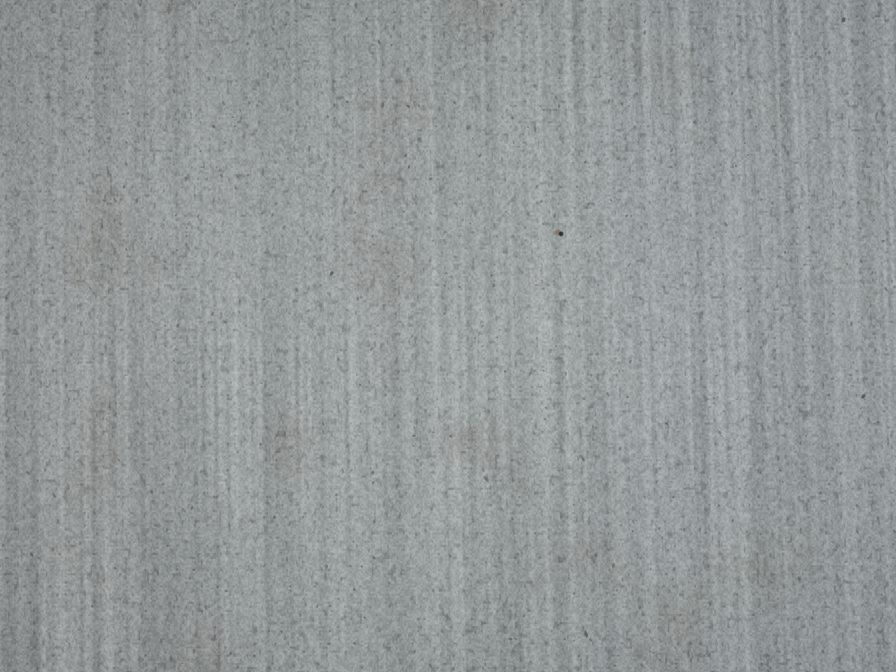
Reproduce this texture procedurally as a WebGL 2 fragment shader.

```glsl
#version 300 es
precision highp float;

uniform vec2 u_resolution;
out vec4 fragColor;

// Lengths are in canvas heights, frequencies in cycles per height.
const vec3 CONCRETE = vec3(0.618, 0.638, 0.640);
const vec3 STAIN_TINT = vec3(-0.028, -0.036, -0.046);
const vec3 RUST = vec3(0.50, 0.38, 0.27);
const vec3 PIT_COLOR = vec3(0.27, 0.27, 0.26);
const vec2 LIGHT_CENTER = vec2(0.55, 0.52);
const float FALLOFF = 0.17;
const float SLANT = 0.03;
const float WOBBLE = 0.002;
const float BROAD_STREAK = 0.007;
const float MID_STREAK = 0.027;
const float FINE_STREAK = 0.036;
const float COARSE_GRAIN = 0.024;
const float FINE_GRAIN = 0.050;
const float FLECK_DEPTH = 0.085;
const float MOTTLE = 0.010;
const vec2 CHIP_POS = vec2(0.833, 0.653);
const float CHIP_RADIUS = 0.0042;

// Integer hash of a cell, from 0 to 1.
float hash(vec2 cell, uint seed) {
    uvec2 q = uvec2(ivec2(cell)) * uvec2(1597u, 3819u);
    uint h = (q.x ^ (q.y + seed * 9781u)) * 40503u;
    h = (h ^ (h >> 15u)) * 739391u;
    h = (h ^ (h >> 13u)) * 668265u;
    h ^= h >> 16u;
    return float(h & 65535u) / 65535.0;
}

// Value noise from -1 to 1.
float noise(vec2 p, uint seed) {
    vec2 cell = floor(p);
    vec2 f = fract(p);
    f = f * f * (3.0 - 2.0 * f);
    float low = mix(hash(cell, seed), hash(cell + vec2(1, 0), seed), f.x);
    float high = mix(hash(cell + vec2(0, 1), seed), hash(cell + vec2(1, 1), seed), f.x);
    return 2.0 * mix(low, high, f.y) - 1.0;
}

float fbm(vec2 p, uint seed) {
    float sum = 0.0;
    float weight = 0.5;
    for (uint i = 0u; i < 4u; i++) {
        sum += weight * noise(p, seed + i);
        p = p * 2.03 + 5.7;
        weight *= 0.5;
    }
    return sum;
}

// Soft disc coverage, never sharper than a pixel.
float disc(vec2 offset, float radius) {
    float edge = max(0.5 * radius, 0.75 / u_resolution.y);
    return 1.0 - smoothstep(radius - edge, radius + edge, length(offset));
}

// Scattered specks of random size, stretch and strength, one per cell at most.
float pits(vec2 p, float cells, float density, float radius, uint seed) {
    vec2 cell = floor(p * cells);
    if (hash(cell, seed) > density) return 0.0;
    vec2 jitter = 0.25 + 0.5 * vec2(hash(cell, seed + 1u), hash(cell, seed + 2u));
    vec2 offset = p - (cell + jitter) / cells;
    offset.x += offset.y * (hash(cell, seed + 3u) - 0.5);
    offset.y /= mix(0.7, 1.8, hash(cell, seed + 4u));
    float size = radius * mix(0.5, 1.0, hash(cell, seed + 5u));
    return disc(offset, size) * mix(0.2, 1.0, hash(cell, seed + 6u));
}

void main() {
    vec2 uv = gl_FragCoord.xy / u_resolution;
    vec2 p = gl_FragCoord.xy / u_resolution.y;

    // Long brushed grooves, leaning more toward the right
    vec2 b = p;
    b.x += SLANT * p.x * (p.y - 0.5) + WOBBLE * noise(p * vec2(5.0, 2.5), 1u);
    float streaks = BROAD_STREAK * noise(b * vec2(22.0, 0.6), 10u)
                  + MID_STREAK * noise(b * vec2(76.0, 1.0), 11u)
                  + FINE_STREAK * noise(b * vec2(165.0, 2.2), 12u);
    streaks *= 1.0 + 0.4 * noise(p * 3.0, 13u);

    // Sandy grain with dark flecks, and cloudy mottling
    float grain = COARSE_GRAIN * noise(b * vec2(190.0, 150.0), 20u)
                + FINE_GRAIN * noise(b * vec2(390.0, 330.0), 21u);
    float fleck = noise(b * vec2(215.0, 165.0), 22u);
    grain -= FLECK_DEPTH * smoothstep(0.35, 0.95, fleck);
    float mottle = MOTTLE * fbm(p * 6.0, 30u);

    // Uneven light
    vec2 d = uv - LIGHT_CENTER;
    float light = -FALLOFF * dot(d, d);
    vec3 color = CONCRETE + streaks + grain + mottle + light;
    color += vec3(-0.006, 0.0, 0.006) * (uv.x - 0.5);

    // Brownish stains broken up by the surface
    float stain = smoothstep(0.2, 0.55, fbm(p * vec2(7.0, 6.0) + 3.0, 40u));
    stain *= 0.6 + 0.6 * noise(p * 80.0, 45u);
    color += STAIN_TINT * stain;

    // Small pits and a few deeper holes
    float small = pits(b, 55.0, 0.25, 0.0022, 50u);
    float large = pits(b, 9.0, 0.12, 0.0030, 60u);
    color = mix(color, PIT_COLOR, max(0.5 * small, 0.8 * large));

    // Rusty chip with a dark hollow beside it
    vec2 c = p - CHIP_POS;
    color = mix(color, RUST, 0.7 * disc(c + vec2(0.003, -0.001), CHIP_RADIUS));
    color = mix(color, vec3(0.12), 0.85 * disc(c - vec2(0.002, -0.001), 0.8 * CHIP_RADIUS));

    fragColor = vec4(clamp(color, 0.0, 1.0), 1.0);
}
```
